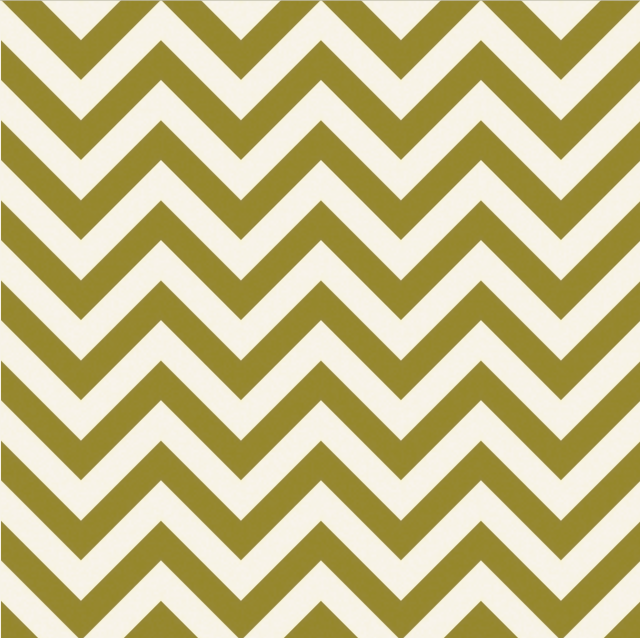
Write a Shadertoy shader that draws this pattern.

```glsl
// Olive and cream chevron stripes with faint print grain and thin trimmed edges.

const vec3 OLIVE = vec3(0.587, 0.530, 0.178);
const vec3 CREAM = vec3(0.970, 0.953, 0.908);
const vec3 TRIM_GREY = vec3(0.76, 0.75, 0.68);

const float ZIGZAGS = 4.0;        // peaks across the canvas
const float STRIPES = 7.967;      // olive stripes down the canvas
const float PEAK_SHIFT = 0.0015;  // first peak, as a share of the width
const float AMPLITUDE = 1.0;      // zigzag height, in stripe periods
const float OLIVE_SHARE = 0.495;  // olive part of each period
const float BAND_CENTRE = 0.75;   // olive centre within a period
const float BLEED = 0.09;         // blue tint shift beside the edges
const float BLEED_WIDTH = 0.035;  // its reach, in stripe periods
const float GRAIN = 0.012;
const float GRAIN_CELLS = 256.0;
const float TRIM = 0.0016;        // thickness of the left and top trim

float hash(vec2 p) {
    return fract(sin(dot(p, vec2(127.1, 311.7))) * 43758.5453);
}

float noise(vec2 p) {
    vec2 cell = floor(p);
    vec2 f = fract(p);
    f = f * f * (3.0 - 2.0 * f);
    float low = mix(hash(cell), hash(cell + vec2(1.0, 0.0)), f.x);
    float high = mix(hash(cell + vec2(0.0, 1.0)), hash(cell + 1.0), f.x);
    return mix(low, high, f.y);
}

// Signed distance into the olive band, in stripe periods.
float chevron(vec2 uv) {
    float zig = abs(fract((uv.x - PEAK_SHIFT) * ZIGZAGS) - 0.5) * 2.0;
    float row = (1.0 - uv.y) * STRIPES + zig * AMPLITUDE;
    return 0.5 * OLIVE_SHARE - abs(fract(row - BAND_CENTRE + 0.5) - 0.5);
}

void mainImage(out vec4 fragColor, in vec2 fragCoord) {
    vec2 uv = fragCoord / iResolution.xy;

    // Stripes, smoothed over about one pixel
    float d = chevron(uv);
    float pixel = length(vec2(2.0 * ZIGZAGS * AMPLITUDE, STRIPES) / iResolution.xy);
    float olive = smoothstep(-0.75 * pixel, 0.75 * pixel, d);
    vec3 color = mix(CREAM, OLIVE, olive);

    // Tint bleeding across the edges
    color.b += BLEED * (2.0 * olive - 1.0) * exp(-abs(d) / BLEED_WIDTH);

    // Fine grain, strongest in blue
    float grain = noise(uv * GRAIN_CELLS) - 0.5;
    color += GRAIN * grain * vec3(0.5, 0.5, 3.0);

    // Trimmed edges
    vec2 edge = clamp((TRIM - vec2(uv.x, 1.0 - uv.y)) * iResolution.xy + 0.5, 0.0, 1.0);
    color = mix(color, CREAM, edge.x);
    color = mix(color, TRIM_GREY, 0.7 * edge.y);

    fragColor = vec4(clamp(color, 0.0, 1.0), 1.0);
}
```
